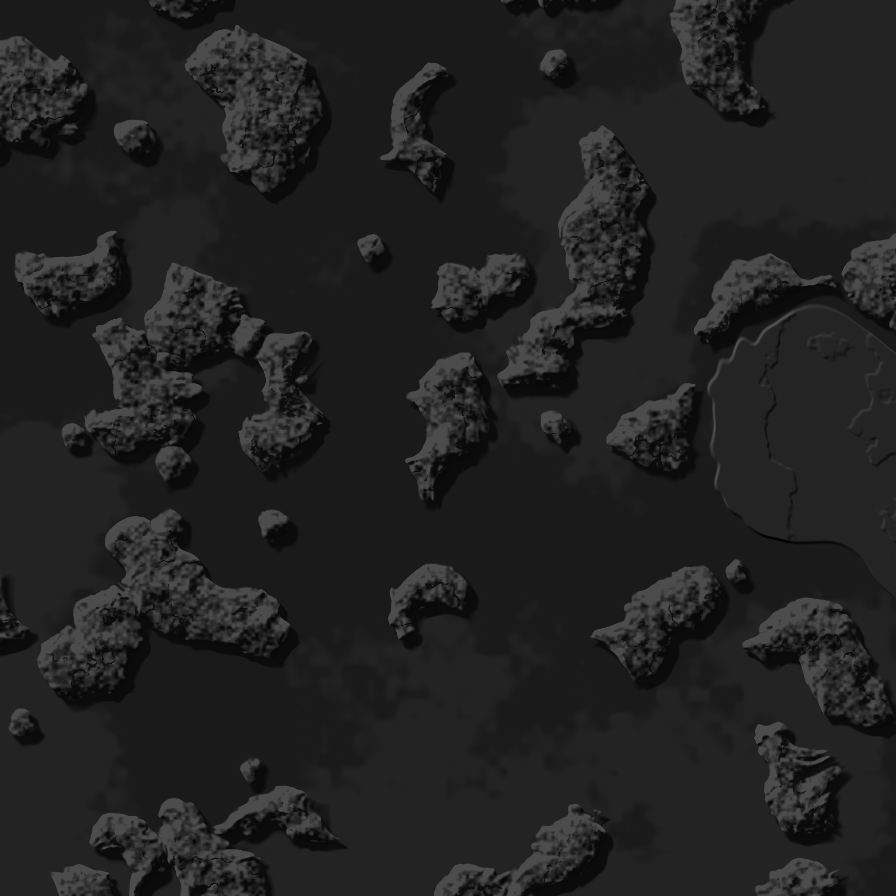
Give the GLSL for this texture, as a three.js fragment shader.

```glsl
varying vec2 vUv;

const vec2 TO_LIGHT = vec2(-0.64, 0.77);
const float GROUND_DARK = 0.102;
const float GROUND_LIGHT = 0.137;
const float PLATE_TONE = 0.141;
const float STONE_TONE = 0.19;
const float SHADOW_TONE = 0.04;

float hash(vec2 p) {
  return fract(sin(dot(p, vec2(127.1, 311.7))) * 43758.5453);
}

float noise(vec2 p) {
  vec2 i = floor(p);
  vec2 f = fract(p);
  f = f * f * (3.0 - 2.0 * f);
  float low = mix(hash(i), hash(i + vec2(1.0, 0.0)), f.x);
  float high = mix(hash(i + vec2(0.0, 1.0)), hash(i + 1.0), f.x);
  return mix(low, high, f.y);
}

float fbm(vec2 p) {
  float sum = 0.0;
  float gain = 0.5;
  for (int i = 0; i < 5; i++) {
    sum += gain * noise(p);
    p = p * 2.03 + 17.3;
    gain *= 0.5;
  }
  return sum;
}

vec2 warp(vec2 p, float frequency, float amount) {
  vec2 q = p * frequency;
  return p + amount * (vec2(noise(q + 5.2), noise(q + 41.7)) - 0.5);
}

float smoothMin(float a, float b, float k) {
  float h = max(k - abs(a - b), 0.0) / k;
  return min(a, b) - 0.25 * h * h * k;
}

float capsule(vec2 p, vec2 a, vec2 b, float radius) {
  vec2 ab = b - a;
  float t = clamp(dot(p - a, ab) / dot(ab, ab), 0.0, 1.0);
  return length(p - a - ab * t) - radius;
}

// Each chosen cell holds a bent chain of three lobes
float stoneChains(vec2 p, float cells, float share, float radius, float reach, float seed) {
  vec2 g = p * cells;
  float d = 1.0;
  for (int y = -1; y <= 1; y++) {
    for (int x = -1; x <= 1; x++) {
      vec2 cell = floor(g) + vec2(float(x), float(y));
      vec2 key = cell + seed;
      if (hash(key) > share) continue;
      vec2 joint = cell + 0.25 + 0.5 * vec2(hash(key + 3.1), hash(key + 7.7));
      float size = mix(0.6, 1.1, hash(key + 9.4));
      float angle = 6.2832 * hash(key + 1.9);
      for (int k = 0; k < 3; k++) {
        vec2 lobe = key + 13.7 * float(k + 1);
        angle += 2.6 * (hash(lobe) - 0.5);
        float stride = size * reach * mix(0.4, 1.0, hash(lobe + 2.3));
        vec2 next = joint + stride * vec2(cos(angle), sin(angle));
        float lobeRadius = size * radius * mix(0.4, 1.0, hash(lobe + 4.6));
        d = smoothMin(d, capsule(g, joint, next, lobeRadius), 0.05);
        joint = next;
      }
    }
  }
  return d / cells;
}

float plateDistance(vec2 p) {
  vec2 q = warp(warp(p, 9.0, 0.09), 38.0, 0.018) - vec2(1.0, 0.48);
  q.y += 0.25 * q.x;
  return (length(q / vec2(0.22, 0.135)) - 1.0) * 0.135;
}

float stoneDistance(vec2 p) {
  vec2 q = warp(warp(warp(p, 17.0, 0.045), 55.0, 0.016), 130.0, 0.006);
  float boulders = stoneChains(q, 5.2, 0.92, 0.26, 0.32, 11.0);
  float pebbles = stoneChains(warp(p, 90.0, 0.008), 9.0, 0.24, 0.2, 0.06, 57.0);
  return max(min(boulders, pebbles), 0.02 - plateDistance(p));
}

float stoneHeight(vec2 p, float d) {
  float dome = 1.0 - exp(-max(-d, 0.0) / 0.016);
  return dome * (0.02 + 0.03 * fbm(p * 36.0));
}

// A thin slab with one inner terrace
float plateHeight(vec2 p) {
  float slab = 1.0 - smoothstep(-0.002, 0.002, plateDistance(p));
  float terrace = smoothstep(0.5, 0.53, fbm(p * 11.0 + 4.0));
  return slab * (1.0 + 0.8 * terrace);
}

void main() {
  vec2 p = vUv;

  // Mottled ground
  float blotch = fbm(p * 4.6 + 2.0) + 0.09 * (noise(p * 80.0) - 0.5);
  float tone = mix(GROUND_DARK, GROUND_LIGHT, smoothstep(0.42, 0.5, blotch));

  // Embossed plate
  float plate = 1.0 - smoothstep(-0.002, 0.002, plateDistance(p));
  tone = mix(tone, PLATE_TONE, plate);
  tone += 0.11 * (plateHeight(p) - plateHeight(p + TO_LIGHT * 0.003));

  // Cast shadow
  float shadowDistance = stoneDistance(p + TO_LIGHT * 0.012);
  tone = mix(tone, SHADOW_TONE, 0.95 * (1.0 - smoothstep(-0.002, 0.004, shadowDistance)));

  // Rough stones lit from the upper left
  float d = stoneDistance(p);
  vec2 lightward = p + TO_LIGHT * 0.003;
  float slope = (stoneHeight(p, d) - stoneHeight(lightward, stoneDistance(lightward))) / 0.003;
  float grain = noise(p * 230.0) + 0.6 * noise(p * 120.0 + 9.0) - 0.8;
  float stone = clamp(STONE_TONE + 0.11 * slope + 0.22 * grain, 0.035, 0.3);

  // Black cracks gather where the stone turns from the light
  float vein = abs(fbm(p * 34.0 + 8.0) - 0.48);
  float crack = (1.0 - smoothstep(0.012, 0.035, vein)) * smoothstep(0.5, -0.3, slope);
  stone = mix(stone, SHADOW_TONE, 0.9 * crack);
  tone = mix(tone, stone, 1.0 - smoothstep(-0.0015, 0.001, d));

  gl_FragColor = vec4(vec3(tone), 1.0);
}
```
